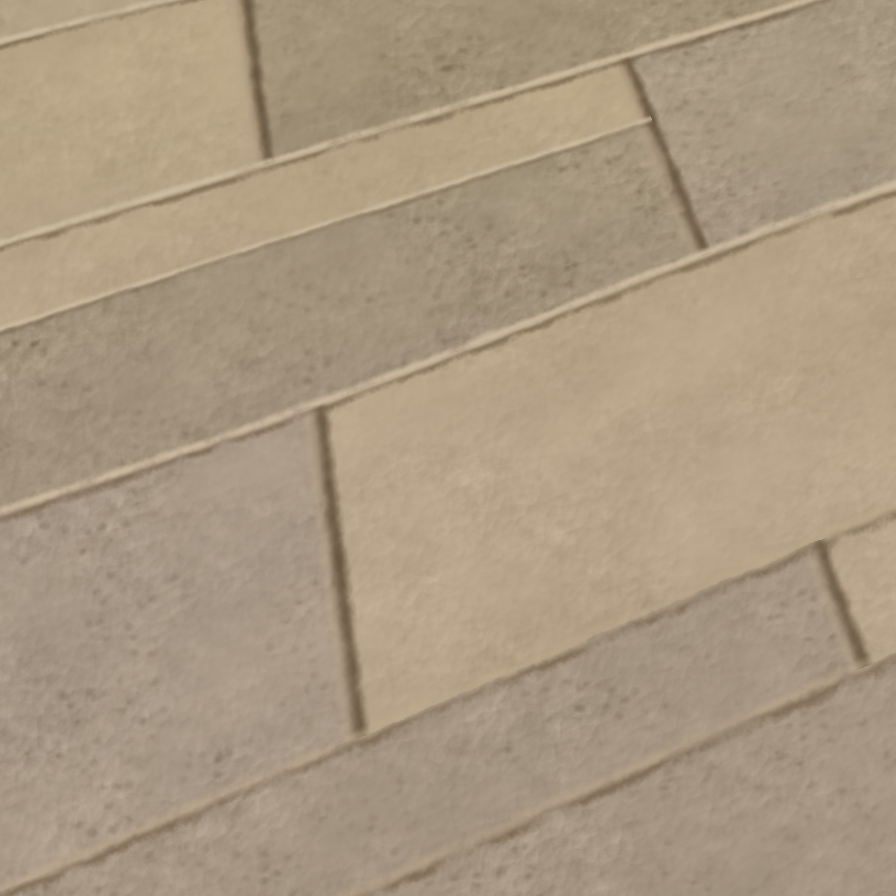
Reproduce this texture procedurally as a three.js fragment shader.

```glsl
varying vec2 vUv;

vec2 hash2(vec2 p) {
  p = vec2(dot(p, vec2(127.1, 311.7)), dot(p, vec2(269.5, 183.3)));
  return fract(sin(p) * 43758.5);
}

// Distance to the nearest scattered point
float cells(vec2 p) {
  vec2 cell = floor(p), f = fract(p);
  float nearest = 2.0;
  for (int y = -1; y <= 1; y++) {
    for (int x = -1; x <= 1; x++) {
      vec2 o = vec2(float(x), float(y));
      nearest = min(nearest, length(o + hash2(cell + o) - f));
    }
  }
  return nearest;
}

// Soft round bumps lit from the upper left
float relief(vec2 p) {
  float here = cells(p), lit = cells(p + vec2(-0.22, 0.28));
  return here * here - lit * lit;
}

// Layered sines, roughly -1 to 1
float mottle(vec2 p) {
  float sum = 0.0, amp = 0.5;
  for (int i = 0; i < 5; i++) {
    sum += amp * sin(p.x + 1.7 * sin(p.y)) * cos(p.y * 1.2 + sin(p.x * 0.7));
    p = mat2(0.8, -0.6, 0.6, 0.8) * p * 1.9 + 1.3;
    amp *= 0.65;
  }
  return sum;
}

float band(float d, float halfWidth) {
  return 1.0 - smoothstep(0.0, halfWidth * 1.8, abs(d));
}

// Lit lip above a course line (x) and the shadow below it (y)
vec2 bedJoint(float d, float width) {
  return vec2(band(d - width * 0.2, width * 0.36), band(d + width * 0.45, width * 0.36));
}

void main() {
  vec2 uv = vUv;

  // Course height: lines fan out towards the viewer
  float h = uv.y;
  for (int i = 0; i < 5; i++) h = uv.y - uv.x * (0.43 - 0.12 * h - 0.08 * h * h);
  float stretch = (1.0 - uv.x * (0.12 + 0.16 * h)) * 0.94;
  float wobble = mottle(uv * 24.0), chips = mottle(uv * 52.0 + 5.0);
  h += 0.006 * sin(6.0 * uv.x - 0.5) * exp(-100.0 * (h - 0.424) * (h - 0.424));
  float near = 1.0 - smoothstep(0.0, 0.4, h);
  h += 0.0013 * wobble + (0.0006 + 0.002 * near) * chips;

  // Lower edge, cross joint position, its lean, line width
  vec4 course[6];
  course[0] = vec4(-1.0, 2.0, 0.0, 0.016);
  course[1] = vec4(-0.177, 1.061, 0.37, 0.016);
  course[2] = vec4(0.004, 0.426, 0.125, 0.015);
  course[3] = vec4(0.424, 1.083, 0.41, 0.012);
  course[4] = vec4(0.727, 0.409, 0.133, 0.010);
  course[5] = vec4(0.953, 2.0, 0.0, 0.009);

  // Stones left and right of the joint: -1 olive, 0 grey, 1 sand
  vec2 warmth[6];
  warmth[0] = vec2(-0.35);
  warmth[1] = vec2(-0.3, 0.85);
  warmth[2] = vec2(0.08, 0.88);
  warmth[3] = vec2(-0.6, -0.1);
  warmth[4] = vec2(0.9, -0.8);
  warmth[5] = vec2(0.6);

  vec4 laid = course[0];
  vec2 tone = warmth[0], bed = vec2(0.0);
  for (int i = 0; i < 6; i++) {
    float d = (h - course[i].x) * stretch;
    if (d > 0.0) {
      laid = course[i];
      tone = warmth[i];
    }
    bed = max(bed, bedJoint(d, course[i].w * (1.0 + 0.3 * chips)));
  }

  float side = uv.x - laid.y + laid.z * uv.y + 0.0015 * wobble;

  // Narrow slip of stone splitting one course
  if (h > 0.424 && h < 0.727 && side < 0.0) {
    if (h > 0.632) tone.x = 0.95;
    bed = max(bed, bedJoint((h - 0.632) * stretch, 0.008) * vec2(0.8, 0.6));
  }

  // Stone colour with broad stains
  float warm = mix(tone.x, tone.y, smoothstep(-0.004, 0.004, side));
  float sandy = max(warm, 0.0);
  float patches = mottle(vec2(uv.x * 7.0, h * 11.0) + laid.x * 9.0);
  vec3 color = mix(vec3(0.652, 0.59, 0.523), vec3(0.722, 0.644, 0.54), sandy);
  color = mix(color, vec3(0.62, 0.559, 0.472), max(-warm, 0.0));
  color += vec3(0.003, 0.006, -0.014) * smoothstep(0.4, 1.0, uv.y);
  color += vec3(0.026, 0.025, 0.022) * patches;

  // Grain in uneven drifts, soft speckle and sparse pits, rougher on grey stone
  vec2 grain = vec2(uv.x, h + 0.3 * uv.x) + 0.004 * wobble;
  float drift = clamp(0.9 + 0.8 * mottle(uv * 13.0 + 2.0), 0.35, 1.6);
  float rough = mix(1.0, 0.6, sandy) * drift;
  color += rough * (0.024 * mottle(grain * 75.0) + 0.02 * mottle(grain.yx * 130.0));
  color += rough * (0.04 * relief(grain * 80.0) + 0.018 * chips);
  float pits = 1.0 - smoothstep(0.0, 0.34, cells(grain * vec2(36.0, 46.0) + 7.0));
  color -= 0.06 * rough * mix(1.0, 0.4, sandy) * pits * smoothstep(0.0, 0.6, wobble + 0.2);

  // Cross joints: worn pale edge and half shade beside a dark gap
  float gap = mix(0.0075, 0.0058, smoothstep(0.1, 0.8, uv.y)) * (1.0 + 0.3 * chips);
  color = mix(color, vec3(0.71, 0.635, 0.53), 0.4 * band(side + 0.016, 0.006));
  color = mix(color, vec3(0.55, 0.475, 0.38), 0.5 * band(side + 0.005, 0.007));
  color = mix(color, vec3(0.4, 0.33, 0.245), (0.8 + 0.25 * chips) * band(side, gap));

  // Course lines, broken up by wear
  float wear = clamp(0.75 + 0.6 * wobble + 0.5 * chips, 0.15, 1.0);
  color = mix(color, vec3(0.46, 0.385, 0.295), 0.72 * wear * bed.y);
  float lip = mix(0.88, 0.5, near) * clamp(wear + 0.2, 0.0, 1.0);
  color = mix(color, mix(vec3(0.81, 0.74, 0.63), vec3(0.74, 0.66, 0.54), near), lip * bed.x);

  gl_FragColor = vec4(color, 1.0);
}
```
